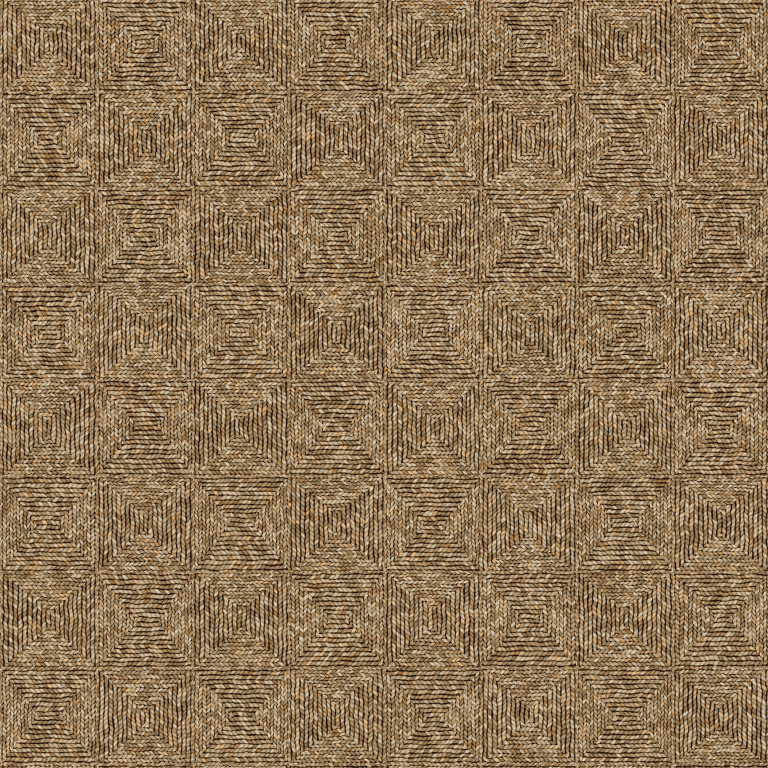
Give the GLSL for this texture, as a Shadertoy shader.

```glsl
// Woven seagrass matting: a checkerboard of square tiles coiled from twisted rope.
#define TILES 8.0            // tiles across and down
#define OFFSET vec2(0.01, 0.04)
#define ROPES 10.5           // rope turns from tile centre to edge
#define STITCHES 21.0        // twists along one tile side
#define WOBBLE 0.016         // irregularity of the ropes, in tiles
#define SLANT 0.75           // lean of each twist
#define FIBRE 0.26           // strength of the straw fibres
#define SHADOW vec3(0.10, 0.05, 0.015)
#define STRAW vec3(0.545, 0.435, 0.287)
#define PALE vec3(0.87, 0.81, 0.71)
#define RUST vec3(1.04, 0.95, 0.83)

float hash(vec2 p) {
    vec3 q = fract(vec3(p.xyx) * 0.1031);
    q += dot(q, q.yzx + 33.33);
    return fract((q.x + q.y) * q.z);
}

float gradientDot(vec2 cell, vec2 offset) {
    float angle = 6.2832 * hash(cell);
    return dot(vec2(cos(angle), sin(angle)), offset);
}

// Gradient noise, roughly -0.7 to 0.7
float noise(vec2 p) {
    vec2 i = floor(p), f = p - i;
    vec2 u = f * f * f * (f * (f * 6.0 - 15.0) + 10.0);
    vec2 e = vec2(1.0, 0.0);
    return mix(mix(gradientDot(i, f), gradientDot(i + e.xy, f - e.xy), u.x),
               mix(gradientDot(i + e.yx, f - e.yx), gradientDot(i + e.xx, f - e.xx), u.x), u.y);
}

vec3 matting(vec2 p) {
    // Tile coordinates, bent a little; every other tile is turned
    vec2 q = p * TILES - OFFSET;
    q += WOBBLE * vec2(noise(q * 7.0), noise(q * 7.0 + 31.7));
    vec2 id = floor(q), c = q - id - 0.5;
    float edge = 0.5 - max(abs(c.x), abs(c.y));
    if (mod(id.x + id.y, 2.0) < 0.5) c = c.yx;
    vec2 shift = vec2(hash(id + 3.1), hash(id + 8.7)) - 0.5;
    c += 0.2 * shift * (0.25 - c * c);

    // Concentric turns: dark sides meet in a ridge, pale ends taper to it
    float ridge = 0.05 + 0.06 * hash(id + 5.3);
    float side = abs(c.x);
    float end = 0.5 * (abs(c.y) - ridge) / (0.5 - ridge);
    bool isEnd = end > side;
    float pale = smoothstep(-0.012, 0.012, end - side);
    float along = isEnd ? c.x : c.y;
    float sector = isEnd ? 3.0 + sign(c.y) : sign(c.x);

    // Rope lane and twisted stitch; pale lanes alternate into a braid
    float across = max(side, end) * 2.0 * ROPES;
    float lane = floor(across), f = fract(across) - 0.5;
    vec2 seed = id * 37.0 + 11.0 * sector;
    float twist = isEnd ? mod(lane, 2.0) : hash(seed + lane + 19.0);
    float lean = twist > 0.5 ? -SLANT : SLANT;
    float s = along * STITCHES + lean * f + hash(seed + lane);
    float g = fract(s) - 0.5;
    vec2 stitch = seed + vec2(floor(s), lane * 1.7);
    float tone = hash(stitch), tint = hash(stitch + 71.3), depth = hash(stitch + 23.9);

    // Shading: uneven gaps, holes, fibres, seams and slow wear
    float laneGap = smoothstep(0.2, 0.5, abs(f));
    float stitchGap = smoothstep(0.22, 0.5, abs(g));
    float hole = laneGap * stitchGap * step(0.45, depth);
    float seam = smoothstep(0.02, 0.0, edge);
    float mitre = smoothstep(0.03, 0.0, abs(end - side));
    float v = 0.755 + 0.4 * (tone - 0.5);
    v -= laneGap * mix(0.56, 0.28, pale) * (0.5 + depth);
    v -= stitchGap * mix(0.26, 0.28, pale);
    v -= 0.8 * hole * pale + 0.05 * seam + 0.12 * mitre * laneGap;
    v += FIBRE * noise(vec2(s * 1.8, across * 3.0) + seed);
    v += 0.02 * noise(p * 11.0);
    v = clamp(v, 0.0, 1.0);

    vec3 colour = v < 0.5 ? mix(SHADOW, STRAW, v * 2.0) : mix(STRAW, PALE, v * 2.0 - 1.0);
    return colour * mix(vec3(1.0), RUST, smoothstep(0.7, 0.95, tint));
}

void mainImage(out vec4 fragColor, in vec2 fragCoord) {
    // Average four samples per pixel for smooth edges
    vec3 sum = vec3(0.0);
    for (int i = 0; i < 4; i++) {
        vec2 jitter = 0.5 * vec2(float(i % 2), float(i / 2)) - 0.25;
        sum += matting((fragCoord + jitter) / iResolution.xy);
    }
    fragColor = vec4(sum / 4.0, 1.0);
}
```
